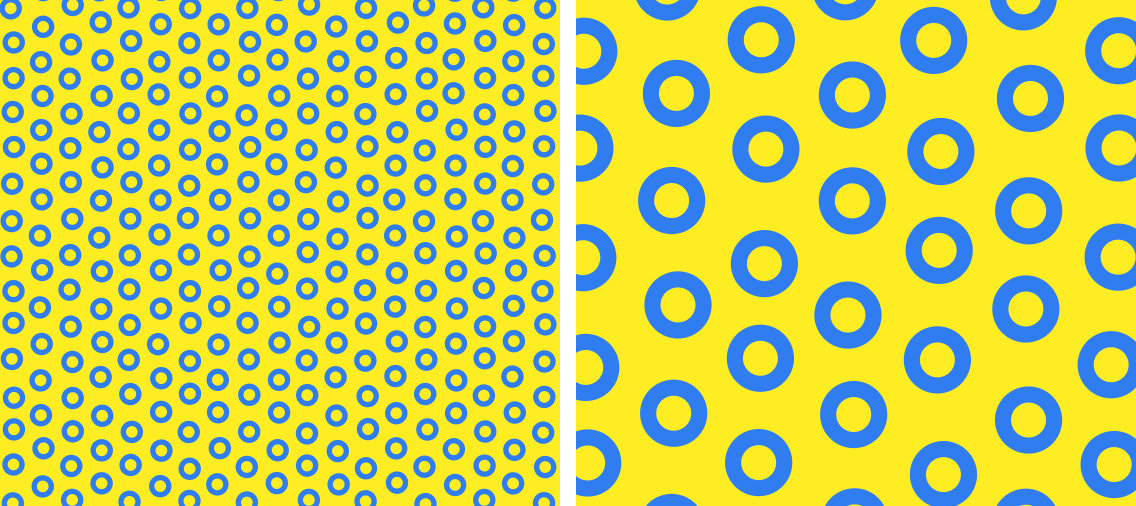
Left: the whole. Right: its middle third, enlarged.
A Shadertoy shader for this pattern:

```glsl
// Blue rings on a yellow ground, set in staggered columns and nudged at random.
// Each cell of a half-drop grid holds one ring, drawn as a distance function
// around a hashed offset. Lengths are fractions of the canvas width.

const vec3 GROUND = vec3(1.00, 0.93, 0.14);
const vec3 RING   = vec3(0.19, 0.49, 0.95);

const vec2  PITCH        = vec2(0.05273, 0.06315); // column and row spacing
const vec2  FIRST_CENTER = vec2(0.0218, 0.0122);   // from the top left corner
const vec2  JITTER       = vec2(0.0033, 0.0041);   // largest nudge per axis
const float OUTER_RADIUS = 0.0200;
const float INNER_RADIUS = 0.0104;
const float COLUMN_DROP  = 0.5;                    // shift of odd columns, in rows

// Integer hash (PCG style): two values in 0..1 per cell
vec2 hash2(ivec2 cell) {
    uvec2 v = uvec2(cell + 64) * 1664525u + 1013904223u;
    v.x += v.y * 1664525u;
    v.y += v.x * 1664525u;
    v ^= v >> 16u;
    v.x += v.y * 1664525u;
    v.y += v.x * 1664525u;
    v ^= v >> 16u;
    return vec2(v >> 8u) / 16777216.0;
}

float ringDistance(vec2 p) {
    float middle = 0.5 * (OUTER_RADIUS + INNER_RADIUS);
    float halfWidth = 0.5 * (OUTER_RADIUS - INNER_RADIUS);
    return abs(length(p) - middle) - halfWidth;
}

void mainImage(out vec4 fragColor, in vec2 fragCoord) {
    float pixel = 1.0 / iResolution.x;
    vec2 p = vec2(fragCoord.x, iResolution.y - fragCoord.y) * pixel;

    // Half-drop grid with a ring centered in each cell
    vec2 grid = (p - FIRST_CENTER) / PITCH;
    float column = floor(grid.x + 0.5);
    grid.y -= COLUMN_DROP * mod(column, 2.0);
    vec2 cell = vec2(column, floor(grid.y + 0.5));

    // The nudged ring stays inside its cell, so no neighbor search is needed
    vec2 nudge = (2.0 * hash2(ivec2(cell)) - 1.0) * JITTER;
    float d = ringDistance((grid - cell) * PITCH - nudge);

    float coverage = clamp(0.5 - d / pixel, 0.0, 1.0);
    fragColor = vec4(mix(GROUND, RING, coverage), 1.0);
}
```
